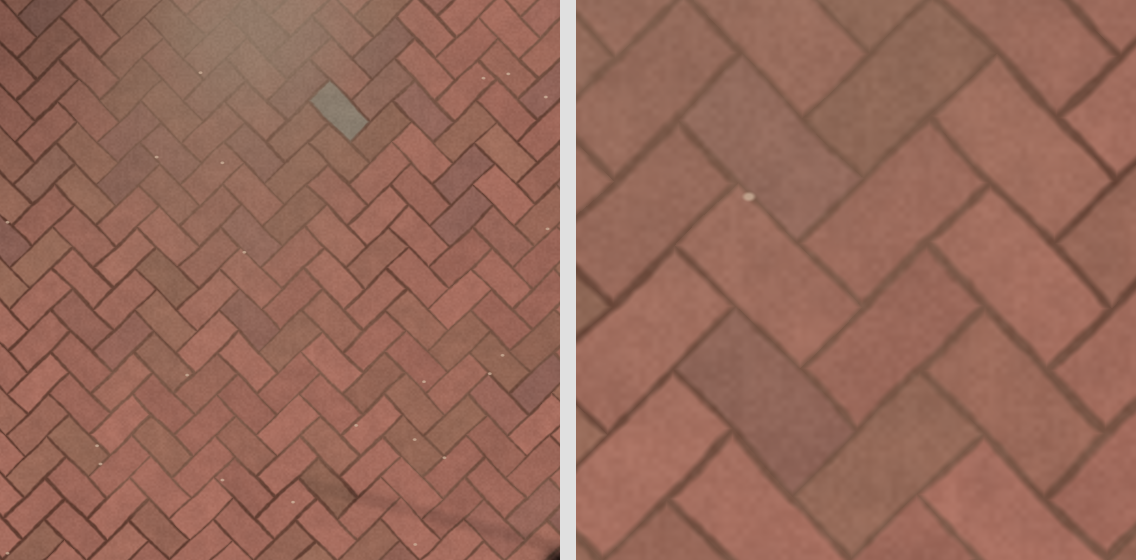
Left: the whole. Right: its middle third, enlarged.
Write a WebGL 1 fragment shader that draws this texture.

```glsl
precision highp float;
// Worn red brick paving in diagonal herringbone, dusty towards the top.

uniform vec2 u_resolution;

// Layout, in canvas units
const float STEP = 0.0748;                   // vertical spacing of stacked bricks
const vec2 ANCHOR = vec2(0.526, 0.615);      // centre of one rising brick
const float DRIFT = 0.03;                    // sideways lean of the columns
const float WARP = 0.09;                     // unevenness of the laying

// Joints, in brick widths
const float JOINT_MIN = 0.025;
const float JOINT_MAX = 0.065;
const float JOINT_BLUR = 0.045;

// Colours
const vec3 RED = vec3(0.635, 0.415, 0.360);
const vec3 BROWN = vec3(0.555, 0.400, 0.325);
const vec3 PLUM = vec3(0.530, 0.375, 0.340);
const vec3 GREY = vec3(0.530, 0.500, 0.445);
const vec3 DUST = vec3(0.565, 0.435, 0.365);
const vec3 HAZE = vec3(0.580, 0.500, 0.430);
const vec3 JOINT_DARK = vec3(0.360, 0.225, 0.180);
const vec3 JOINT_DUSTY = vec3(0.480, 0.360, 0.290);
const vec3 SPECK = vec3(0.800, 0.690, 0.600);

// Wear
const vec2 GREY_BRICK = vec2(0.603, 0.798);  // the one replaced brick
const vec2 DUST_CENTRE = vec2(0.37, 0.78);
const vec2 HAZE_CENTRE = vec2(0.46, 0.97);
const float SPECK_CHANCE = 0.03;
const float GRAIN = 0.035;

float hash(vec2 p) {
  return fract(sin(dot(p, vec2(127.1, 311.7))) * 43758.5453);
}

float noise(vec2 p) {
  vec2 i = floor(p), f = fract(p);
  f = f * f * (3.0 - 2.0 * f);
  return mix(mix(hash(i), hash(i + vec2(1.0, 0.0)), f.x),
             mix(hash(i + vec2(0.0, 1.0)), hash(i + 1.0), f.x), f.y);
}

float fbm(vec2 p) {
  float sum = 0.0, amp = 0.5;
  for (int i = 0; i < 4; i++) {
    sum += amp * noise(p);
    p = p * 2.03 + 17.3;
    amp *= 0.5;
  }
  return sum / 0.9375;
}

float blob(vec2 p, vec2 centre, vec2 radius) {
  vec2 d = (p - centre) / radius;
  return exp(-dot(d, d));
}

// Canvas position to brick axes: x rises to the right, y to the left
vec2 toGrid(vec2 p) {
  vec2 q = (p - ANCHOR) / STEP;
  q.x -= DRIFT * q.y;
  return vec2(q.x + q.y, q.y - q.x) + vec2(1.0, 0.5);
}

// Lower corner of the brick covering g in xy, its size in zw
vec4 brickAt(vec2 g) {
  vec2 cell = floor(g);
  float k = mod(cell.x - cell.y + 0.5, 4.0);
  if (k < 2.0) return vec4(cell - vec2(step(1.0, k), 0.0), 2.0, 1.0);
  return vec4(cell - vec2(0.0, 1.0 - step(3.0, k)), 1.0, 2.0);
}

void main() {
  vec2 p = gl_FragCoord.xy / u_resolution;
  float pixel = 1.0 / (STEP * min(u_resolution.x, u_resolution.y));

  // Brick under this point and distance to its edge
  vec2 wobble = vec2(noise(p * 19.0), noise(p * 19.0 + 40.0)) - 0.5;
  vec2 g = toGrid(p) + WARP * wobble;
  vec4 brick = brickAt(g);
  vec2 local = g - brick.xy;
  vec2 inset = min(local, brick.zw - local);
  float edge = min(inset.x, inset.y) + 0.03 * (noise(p * 130.0) - 0.5);

  // Broad layers of dirt
  float cloud = fbm(p * 5.0 + 3.0);
  float dust = blob(p, DUST_CENTRE, vec2(0.27, 0.33)) * (0.5 + 0.7 * cloud);
  float haze = blob(p, HAZE_CENTRE, vec2(0.21, 0.18)) * (0.6 + 0.5 * cloud);

  // Brick colour, varied from one brick to the next
  float tint = hash(brick.xy + 5.0);
  vec3 color = mix(RED, BROWN, 0.8 * smoothstep(0.55, 1.0, tint));
  color = mix(color, PLUM, 0.75 * smoothstep(0.82, 0.95, hash(brick.xy + 31.0)));
  color *= 0.95 + 0.1 * hash(brick.xy + 77.0);
  color = mix(color, DUST, clamp(0.8 * dust, 0.0, 1.0));
  float isGrey = 1.0 - step(0.5, distance(brick.xy, brickAt(toGrid(GREY_BRICK)).xy));
  color = mix(color, GREY, 0.9 * isGrey);
  color *= 0.94 + 0.12 * fbm(p * 45.0);

  // Joints, deep where clean and shallow where filled with dust
  float width = mix(JOINT_MIN, JOINT_MAX, hash(brick.xy + 13.0));
  float blur = max(JOINT_BLUR, pixel);
  float joint = 1.0 - smoothstep(width - blur, width + blur, edge);
  float depth = 0.25 + 0.75 * smoothstep(0.3, 0.65, fbm(p * 4.0 + 21.0));
  depth = max(depth, blob(p, vec2(0.71, 0.56), vec2(0.16)));
  depth = max(depth, 1.0 - smoothstep(0.03, 0.3, p.x)) * (1.0 - 0.7 * min(dust, 1.0));
  color = mix(color, mix(JOINT_DUSTY, JOINT_DARK, depth), joint * (0.75 + 0.2 * depth));
  color = mix(color, HAZE, clamp(0.85 * haze, 0.0, 1.0));

  // Uneven light: dim upper left corner, faint streak and dark lower right corner
  color *= 1.0 - 0.2 * blob(p, vec2(0.0, 1.0), vec2(0.2, 0.3));
  float streak = abs(p.y - 0.165 + 0.25 * (p.x - 0.43));
  color *= 1.0 - 0.1 * smoothstep(0.4, 0.65, p.x) * (1.0 - smoothstep(0.004, 0.02, streak));
  color *= 1.0 - 0.8 * blob(p, vec2(1.0, 0.0), vec2(0.025, 0.018));

  // Scattered pale specks and fine grain
  vec2 s = p * 26.0, cell = floor(s);
  vec2 offset = 0.25 + 0.5 * vec2(hash(cell + 3.0), hash(cell + 9.0));
  float speck = 1.0 - smoothstep(0.04, 0.13, length((fract(s) - offset) * vec2(1.0, 1.4)));
  color = mix(color, SPECK, 0.8 * speck * step(hash(cell), SPECK_CHANCE));
  color += GRAIN * (noise(p * 260.0) - 0.5);

  gl_FragColor = vec4(color, 1.0);
}
```
